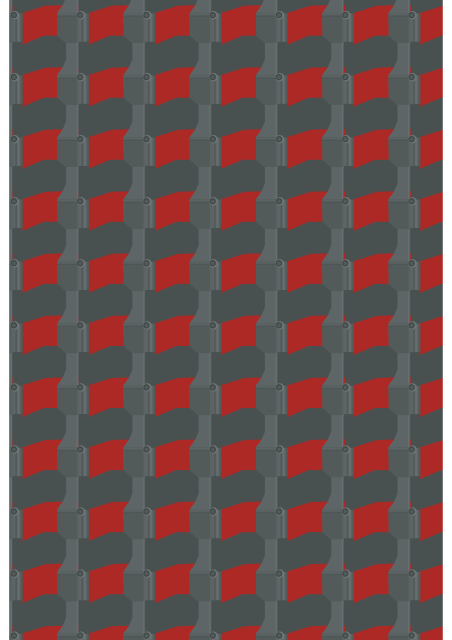
A WebGL 2 fragment shader for this pattern:

```glsl
#version 300 es
precision highp float;
// Woven lattice: slanted dark bands over red gaps, crossed by grey posts.
// One cell is folded over the sheet, then layered back to front from
// signed distances: band, red gap, rolled tube, post, plate, scroll.

uniform vec2 u_resolution;
out vec4 fragColor;

const float SHEET_HEIGHT = 1152.0;            // design units over the canvas height
const vec2 CELL = vec2(119.3, 111.7);         // about 6.5 across, 10.3 down
const vec2 ORIGIN = vec2(341.5, 470.0);       // top left corner of one plate
const vec2 FOLD = vec2(-5.0, -31.0);          // where the cell is cut
const vec2 MARGINS = vec2(16.5, 797.0);

const vec3 WHITE = vec3(1.0);
const vec3 RED = vec3(0.68, 0.16, 0.15);
const vec3 BAND = vec3(0.282, 0.318, 0.312);
const vec3 PLATE = vec3(0.325, 0.358, 0.352);
const vec3 POST = vec3(0.365, 0.395, 0.402);
const vec3 SHINE = vec3(0.425, 0.455, 0.46);
const vec3 SHADE = vec3(0.245, 0.275, 0.275);

// Coverage of a signed distance, smoothed over one pixel.
float cover(float d, float px) {
    return clamp(0.5 - d / px, 0.0, 1.0);
}

float box(vec2 p, vec2 lo, vec2 hi) {
    vec2 d = max(lo - p, p - hi);
    return max(d.x, d.y);
}

// Straight ramp from a.y to b.y as x runs from a.x to b.x, flat outside.
float ramp(float x, vec2 a, vec2 b) {
    return mix(a.y, b.y, clamp((x - a.x) / (b.x - a.x), 0.0, 1.0));
}

// Soft vertical or horizontal streak.
float streak(float x, float centre, float width) {
    float t = (x - centre) / width;
    return exp(-t * t);
}

float redGap(vec2 p) {
    float upper = ramp(p.x, vec2(57.0, 0.0), vec2(98.0, -13.0))
                + ramp(p.x, vec2(98.0, 0.0), vec2(129.0, -1.0));
    float lower = ramp(p.x, vec2(57.0, 57.0), vec2(95.0, 41.0));
    return max(max(upper - p.y, p.y - lower) * 0.94, 57.0 - p.x);
}

// Post with a foot that flares out to the plate below it.
float postShape(vec2 p) {
    float left = ramp(p.y, vec2(-28.0, 16.0), vec2(-14.0, 10.0))
               + ramp(p.y, vec2(-14.0, 0.0), vec2(0.0, -10.0));
    left = p.y > 20.0 ? 16.0 : left;
    return max((left - p.x) * 0.85, p.x - 39.0);
}

// Plate with its lower left corner cut off.
float plateShape(vec2 p) {
    float corner = dot(p - vec2(0.0, 41.0), normalize(vec2(-13.0, 15.0)));
    return max(box(p, vec2(0.0), vec2(39.0, 54.0)), corner);
}

vec3 tubeColour(float x) {
    vec3 c = mix(POST, PLATE, smoothstep(44.0, 57.0, x));
    c = mix(c, SHINE, 0.7 * streak(x, 50.0, 2.5));
    return mix(c, SHADE, 0.45 * streak(x, 45.5, 1.5));
}

vec3 postColour(float x) {
    vec3 c = mix(POST, SHINE, 0.6 * streak(x, 36.5, 1.6));
    return mix(c, SHADE, 0.3 * streak(x, 39.0, 1.2));
}

vec3 plateColour(vec2 p) {
    vec3 c = mix(PLATE, POST, 0.8 * streak(p.y, 2.5, 2.0));
    c = mix(c, SHADE, 0.25 * streak(p.y, 6.0, 1.2));
    return mix(c, SHINE, 0.35 * streak(p.x, 38.0, 2.0));
}

// Curled end of the tube: dark bead, light crescent on the right.
vec3 scrollColour(vec2 q, float px) {
    float crescent = cover(length(q + vec2(2.0, 0.5)) - 5.5, px);
    vec3 c = mix(SHINE, PLATE, crescent);
    return mix(c, SHADE, cover(abs(length(q + vec2(1.5, 0.0)) - 4.5) - 1.0, px));
}

vec3 lattice(vec2 sheet, float px) {
    vec2 p = mod(sheet - ORIGIN - FOLD, CELL) + FOLD;
    // The band and gap run on past the fold, under the next post.
    vec2 run = p.x < 40.0 ? p + vec2(CELL.x, 0.0) : p;
    vec2 curl = p - vec2(43.0, 4.0);

    vec3 c = mix(BAND, RED, cover(redGap(run), px));
    c = mix(c, tubeColour(p.x), cover(box(p, vec2(35.0, 1.0), vec2(57.0, 52.0)), px));
    c = mix(c, postColour(p.x), cover(postShape(p), px));
    c = mix(c, plateColour(p), cover(plateShape(p), px));
    return mix(c, scrollColour(curl, px), cover(length(curl) - 7.5, px));
}

void main() {
    float px = SHEET_HEIGHT / u_resolution.y;
    vec2 sheet = vec2(gl_FragCoord.x, u_resolution.y - gl_FragCoord.y) * px;
    float inside = cover(max(MARGINS.x - sheet.x, sheet.x - MARGINS.y), px);
    fragColor = vec4(mix(WHITE, lattice(sheet, px), inside), 1.0);
}
```
